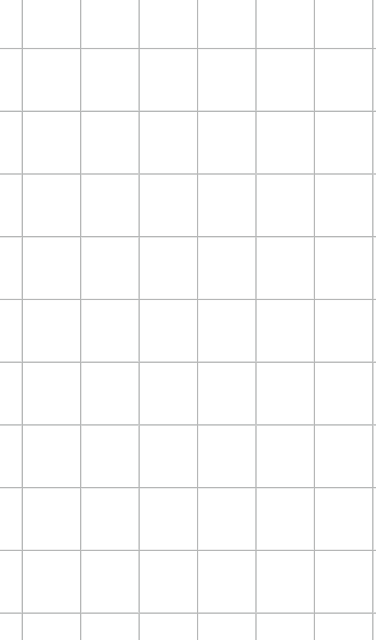
Write a Shadertoy shader that draws this pattern.

```glsl
#define PITCH vec2(0.1554, 0.09802)      // cell size, as a share of the canvas
#define FIRST_LINE vec2(0.0592, 0.0420)  // lowest left crossing
#define LINE_WIDTH 0.0013                // share of the canvas height
#define FILTER_PIXELS 1.3                // width of the smoothing window
#define PAPER_COLOR vec3(1.0)
#define LINE_COLOR vec3(0.545, 0.555, 0.555)

// Signed distance to the nearest grid line on each axis, in pixels
vec2 gridDistance(vec2 uv) {
    vec2 cell = (uv - FIRST_LINE) / PITCH;
    return (fract(cell + 0.5) - 0.5) * PITCH * iResolution.xy;
}

// Share of the smoothing window that a line covers
vec2 lineCoverage(vec2 dist, float halfWidth) {
    float halfWindow = 0.5 * FILTER_PIXELS;
    vec2 upper = min(dist + halfWindow, vec2(halfWidth));
    vec2 lower = max(dist - halfWindow, vec2(-halfWidth));
    return max(upper - lower, 0.0) / FILTER_PIXELS;
}

void mainImage(out vec4 fragColor, in vec2 fragCoord) {
    vec2 uv = fragCoord / iResolution.xy;
    float halfWidth = 0.5 * LINE_WIDTH * iResolution.y;

    // Merge both line directions without darkening the crossings
    vec2 coverage = lineCoverage(gridDistance(uv), halfWidth);
    float ink = max(coverage.x, coverage.y);

    fragColor = vec4(mix(PAPER_COLOR, LINE_COLOR, ink), 1.0);
}
```
